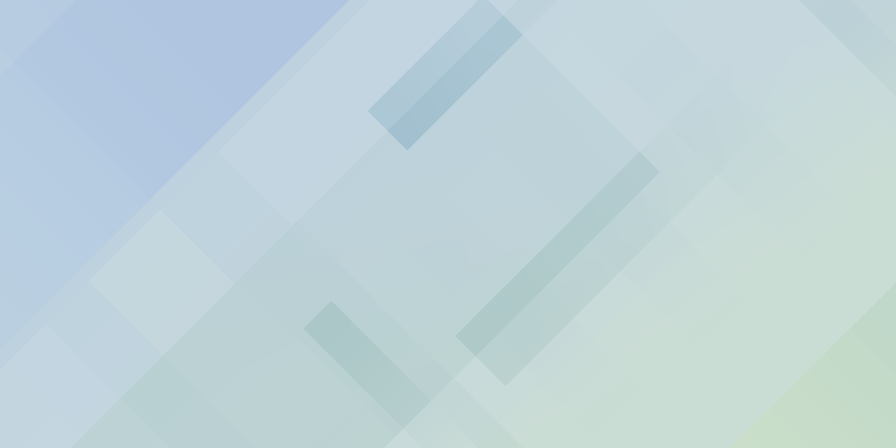
Give the GLSL for this background, as a WebGL 1 fragment shader.

```glsl
precision highp float;
// Pale diagonal background: translucent panes and thin strips, laid over
// a blue-to-green gradient. All panes are boxes in coordinates turned by
// 45 degrees: q.x grows to the upper right, q.y to the lower right.
uniform vec2 u_resolution;

const vec3 SKY = vec3(0.760, 0.834, 0.880);
const vec3 MIST = vec3(0.776, 0.846, 0.872);
const vec3 MINT = vec3(0.794, 0.868, 0.830);
const vec3 PERIWINKLE = vec3(0.675, 0.760, 0.878);
const vec3 PALE_BLUE = vec3(0.715, 0.802, 0.886);
const vec3 SLATE = vec3(0.675, 0.775, 0.810);
const vec3 STEEL = vec3(0.530, 0.685, 0.765);
const vec3 TEAL = vec3(0.580, 0.720, 0.710);
const vec3 LEAF = vec3(0.740, 0.838, 0.775);
const vec3 LIME = vec3(0.790, 0.873, 0.775);
const float FAR = 9.0;             // bound for panes that leave the canvas
const float EDGE_SOFTNESS = 0.8;   // in pixels
const float RAY_COUNT = 3.0;       // faint bands on the right side
const float RAY_STRENGTH = 0.07;

float edge(float d) {
  float soft = EDGE_SOFTNESS / u_resolution.y;
  return smoothstep(-soft, soft, d);
}

float band(float t, float lo, float hi) {
  return edge(t - lo) * edge(hi - t);
}

// Coverage of the box from lo to hi
float pane(vec2 q, vec2 lo, vec2 hi) {
  return band(q.x, lo.x, hi.x) * band(q.y, lo.y, hi.y);
}

vec3 baseGradient(vec2 q) {
  vec3 color = mix(SKY, MIST, smoothstep(0.8, 1.7, q.y));
  // Green gathers toward the lower right
  return mix(color, MINT, smoothstep(1.55, 2.45, q.y - 0.12 * (q.x - 0.6)));
}

// Blue corner at the upper left, with a thin paler rim
vec3 blueCorner(vec3 color, vec2 q) {
  vec3 blue = mix(PALE_BLUE, PERIWINKLE, smoothstep(-0.5, 0.5, q.x) * 0.5
                  + 0.25 * edge(q.x + 0.11));
  float fade = smoothstep(-1.0, -0.15, q.x);
  color = mix(color, mix(SLATE, PALE_BLUE, 0.5), 0.30 * edge(0.825 - q.y));
  color = mix(color, blue, mix(0.25, 0.92, fade) * edge(0.78 - q.y));
  return mix(color, SKY, 0.3 * edge(0.17 - q.y));
}

// Green corner at the lower right and grey bands at the upper right
vec3 rightCorners(vec3 color, vec2 q) {
  vec3 green = mix(LIME, LEAF, smoothstep(0.65, 1.3, q.x));
  color = mix(color, green, 0.75 * edge(q.y - 2.63));
  color = mix(color, LIME, 0.15 * edge(q.y - 2.63) * edge(1.17 - q.x));
  float fade = 1.0 - smoothstep(1.9, 2.5, q.y);
  color = mix(color, SLATE, 0.40 * fade * band(q.x, 1.784, 1.90));
  color = mix(color, SLATE, 0.25 * fade * edge(q.x - 1.90));
  return mix(color, MIST, 0.25 * band(q.x, 1.70, 1.784));
}

// Faint facets: a bright lozenge on the left, rays on the right
vec3 facets(vec3 color, vec2 q) {
  float leftBand = band(q.y, 0.825, 1.157);
  color = mix(color, MINT, 0.22 * leftBand * band(q.x, -0.43, -0.11));
  color = mix(color, SLATE, 0.14 * leftBand * band(q.x, -0.11, 0.15));
  color = mix(color, SLATE, 0.12 * leftBand * band(q.x, -0.62, -0.43));
  color = mix(color, MIST, 0.30 * leftBand * edge(-0.78 - q.x));
  for (float i = 0.0; i < RAY_COUNT; i++) {
    float start = 0.35 + 0.43 * i;
    float fade = smoothstep(1.3, 1.6, q.y) * (1.0 - smoothstep(2.0, 2.6, q.y));
    color = mix(color, SLATE, RAY_STRENGTH * fade * band(q.x, start, start + 0.22));
  }
  float crossFade = 1.0 - smoothstep(0.7, 1.7, q.x);
  return mix(color, MINT, 0.25 * crossFade * band(q.y, 2.08, 2.63));
}

// Large middle panel, a little deeper toward its lower left
vec3 centerPanel(vec3 color, vec2 q) {
  float cover = pane(q, vec2(-FAR, 1.157), vec2(1.089, 1.857));
  float height = 0.5 * (q.y - q.x);
  vec3 tint = mix(SLATE, TEAL, 0.35 * smoothstep(0.4, 0.8, height));
  color = mix(color, MINT, 0.42 * cover * smoothstep(0.35, 0.85, height));
  color = mix(color, tint, cover * mix(0.28, 0.26, smoothstep(0.0, 1.0, q.x)));
  color = mix(color, tint, 0.13 * cover * band(q.x, -0.09, 0.169));
  color = mix(color, tint, 0.06 * cover * band(q.x, -0.43, -0.09));
  color = mix(color, tint, 0.14 * cover * band(q.x, -0.62, -0.43));
  float sliver = pane(q, vec2(1.089, 1.157), vec2(FAR, 1.245));
  return mix(color, SLATE, 0.22 * sliver);
}

vec3 strips(vec3 color, vec2 q) {
  // Upper strip, half on the panel
  float upper = pane(q, vec2(0.573, 1.068), vec2(1.089, 1.245));
  float depth = mix(0.50, 0.34, smoothstep(0.573, 1.089, q.x));
  color = mix(color, STEEL, upper * (depth - 0.12 * edge(1.157 - q.y)));

  // Right strip: dark on the panel, fading out beyond it
  float right = pane(q, vec2(0.266, 1.766), vec2(FAR, 1.99));
  float onPanel = edge(1.857 - q.y) * edge(1.089 - q.x);
  float rightFade = 1.0 - smoothstep(0.3, 1.7, q.x);
  color = mix(color, TEAL, right * mix(0.26 * rightFade,
              0.18 + 0.19 * rightFade, onPanel));

  // Lower strip, running off the bottom
  float lower = pane(q, vec2(-0.057, 1.411), vec2(0.068, FAR));
  float lowerFade = 1.0 - smoothstep(1.4, 2.15, q.y);
  color = mix(color, TEAL, 0.38 * lower * lowerFade);
  float beside = pane(q, vec2(0.068, 1.857), vec2(0.169, FAR));
  return mix(color, TEAL, 0.11 * beside);
}

void main() {
  vec2 p = gl_FragCoord.xy / u_resolution;
  p = vec2(2.0 * p.x, 1.0 - p.y);
  vec2 q = vec2(p.x - p.y, p.x + p.y);

  vec3 color = baseGradient(q);
  color = blueCorner(color, q);
  color = rightCorners(color, q);
  color = facets(color, q);
  color = centerPanel(color, q);
  color = strips(color, q);
  gl_FragColor = vec4(color, 1.0);
}
```
